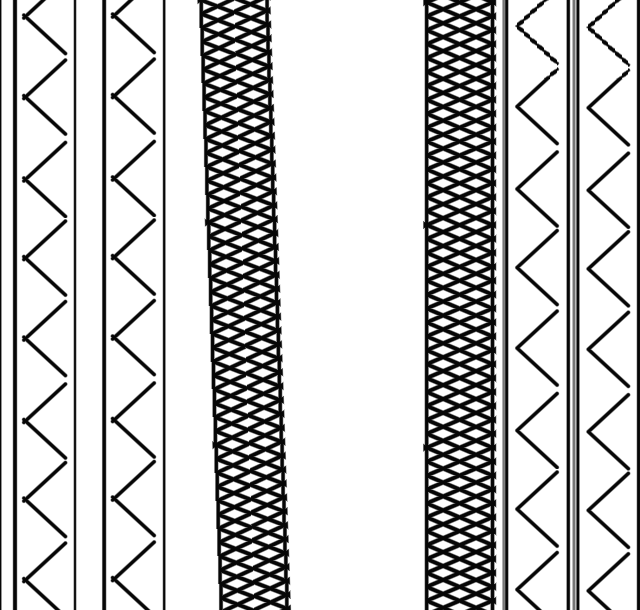
Write a Shadertoy shader that draws this pattern.

```glsl
// Black line work on white: four columns of open chevrons between upright rules,
// and two braided lattice bands, one of them leaning. Each part is a signed
// distance in sheet units (768 x 732, y down), combined with min and inked once.

const vec2 SHEET = vec2(768.0, 732.0);
const vec3 PAPER = vec3(1.0);
const vec3 INK = vec3(0.025);
const float GREY_INK = 0.55;

const float CHEVRON_PITCH = 96.6;
const vec2 CHEVRON_ARM = vec2(48.0, 44.3);
const float ARM_HALF = 2.2;

const float BAND_WIDTH = 79.0;
const float ROW_PITCH = 16.7;
const float STRAND_HALF = 2.5;
const float EDGE_HALF = 2.2;

float coverage(float d, float soft) {
    return 1.0 - smoothstep(-soft, soft, d);
}

float rule(float x, float centre, float width) {
    return abs(x - centre) - 0.5 * width;
}

float segment(vec2 p, vec2 a, vec2 b) {
    vec2 ab = b - a;
    return length(p - a - ab * clamp(dot(p - a, ab) / dot(ab, ab), 0.0, 1.0));
}

float hash(float n) {
    return fract(sin(n * 127.1) * 43758.5);
}

// One-dimensional gradient noise, about -0.5 to 0.5
float gradientNoise(float x) {
    float i = floor(x), f = x - i;
    float left = (2.0 * hash(i) - 1.0) * f;
    float right = (2.0 * hash(i + 1.0) - 1.0) * (f - 1.0);
    return mix(left, right, f * f * f * (f * (f * 6.0 - 15.0) + 10.0));
}

// Column of "<" shapes; overshoot crosses the arms at the tip,
// and arms above wornDepth are broken into small steps
float chevrons(vec2 p, vec2 firstTip, float overshoot, float wornDepth) {
    vec2 q = p - firstTip;
    float k = floor(q.y / CHEVRON_PITCH + 0.5);
    float phase = mod(k, 3.0);
    float stagger = phase > 1.5 ? 1.6 : -0.7;  // every third one sits lower
    q.y -= k * CHEVRON_PITCH + stagger;

    float worn = 1.0 - step(wornDepth, p.y);
    float stepping = fract(q.x / 8.0) - 0.5;
    float fray = worn * (2.2 * stepping + gradientNoise(p.x * 0.35));
    q.y += fray * sign(q.y);

    vec2 tip = -overshoot * normalize(CHEVRON_ARM);
    float lower = segment(q, tip, CHEVRON_ARM);
    float upper = segment(vec2(q.x, -q.y), tip, CHEVRON_ARM);
    return min(lower, upper) - ARM_HALF + worn * 0.5 * abs(stepping);
}

// Two diamonds across between edge lines; origin is a node on the left edge
float latticeBand(vec2 p, vec2 origin, float lean, float jog) {
    vec2 axis = normalize(vec2(lean, 1.0));
    vec2 q = p - origin;
    q = vec2(dot(q, vec2(axis.y, -axis.x)), dot(q, axis));

    // Crossing strands, slightly displaced past the centre line
    float row = q.y / ROW_PITCH + jog * step(0.5 * BAND_WIDTH, q.x);
    float across = 2.0 * q.x / BAND_WIDTH;
    vec2 strands = abs(fract(vec2(row + across, row - across) + 0.5) - 0.5);
    float slope = 2.0 * ROW_PITCH / BAND_WIDTH;
    float mesh = min(strands.x, strands.y) * ROW_PITCH * inversesqrt(1.0 + slope * slope);
    mesh -= STRAND_HALF;

    // Strand ends stick out on the right, and on the left at every 16th row
    float longRow = 1.0 - step(0.5, mod(floor(row + 0.5), 16.0));
    float leftEnd = -1.0 - 3.0 * longRow;
    mesh = max(mesh, max(leftEnd - q.x, q.x - BAND_WIDTH - 4.3));

    // Edges built of short upright runs
    float run = 2.0 * ROW_PITCH;
    float x = q.x + lean * run * (fract(q.y / run) - 0.5);
    float edges = min(abs(x), abs(x - BAND_WIDTH)) - EDGE_HALF;
    return min(mesh, edges);
}

void mainImage(out vec4 fragColor, in vec2 fragCoord) {
    vec2 p = fragCoord / iResolution.xy * SHEET;
    p.y = SHEET.y - p.y;
    float soft = max(1.1, 0.75 * SHEET.y / iResolution.y);

    // Upright rules, left then right
    float d = min(rule(p.x, 0.5, 2.4), rule(p.x, 18.0, 4.8));
    d = min(d, min(rule(p.x, 90.0, 2.8), rule(p.x, 125.0, 4.6)));
    d = min(d, rule(p.x, 197.0, 3.0));
    d = min(d, min(rule(p.x, 608.0, 3.8), rule(p.x, 682.0, 4.0)));
    d = min(d, min(rule(p.x, 693.5, 3.6), rule(p.x, 766.3, 4.0)));

    // Chevron columns
    d = min(d, chevrons(p, vec2(30.5, 20.6), 2.5, 0.0));
    d = min(d, chevrons(p, vec2(137.0, 19.4), 2.5, 0.0));
    d = min(d, chevrons(p, vec2(620.5, 32.0), 0.0, 95.0));
    d = min(d, chevrons(p, vec2(706.0, 33.5), 0.0, 95.0));

    // Lattice bands
    d = min(d, latticeBand(p, vec2(250.0, 267.0), 0.0338, 0.07));
    d = min(d, latticeBand(p, vec2(512.0, 270.0), 0.0, 0.0));

    float grey = min(rule(p.x, 604.5, 3.2), rule(p.x, 688.8, 3.6));
    float amount = max(coverage(d, soft), GREY_INK * coverage(grey, soft));
    fragColor = vec4(mix(PAPER, INK, amount), 1.0);
}
```
